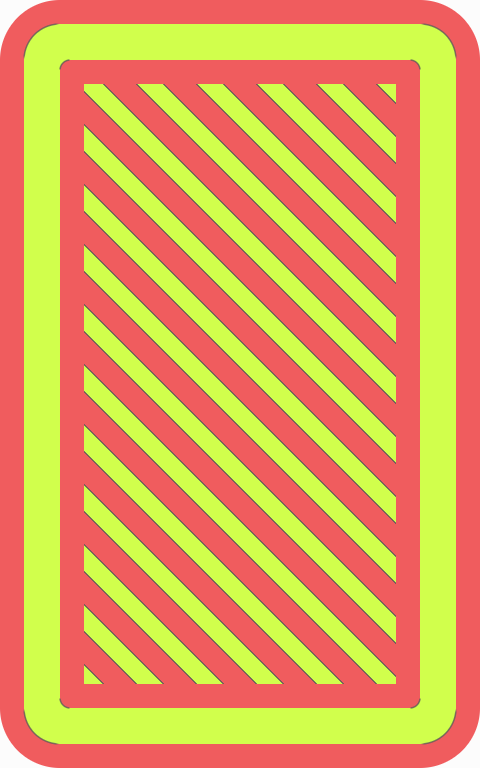
A Shadertoy shader for this pattern:

```glsl
// Rounded coral card with a lime frame and a panel of diagonal lime stripes.

const vec3 PAPER = vec3(0.99);
const vec3 CORAL = vec3(0.94, 0.36, 0.37);
const vec3 LIME  = vec3(0.82, 1.00, 0.30);
const vec3 INK   = vec3(0.34, 0.33, 0.35);

// Signed distance to a centred box with rounded corners.
float roundedBox(vec2 p, vec2 halfSize, float radius) {
    vec2 q = abs(p) - halfSize + radius;
    return length(max(q, 0.0)) + min(max(q.x, q.y), 0.0) - radius;
}

// Antialiased coverage of the region where dist is negative.
float coverage(float dist, float pixel) {
    return clamp(0.5 - dist / pixel, 0.0, 1.0);
}

// Thin line along the curved corners only, fading into the straight sides.
float cornerLine(vec2 p, vec2 halfSize, float radius, float width, float pixel) {
    vec2 q = (abs(p) - halfSize + radius) / radius;
    float onArc = smoothstep(0.0, 0.15, min(q.x, q.y));
    float dist = abs(roundedBox(p, halfSize, radius)) - 0.5 * width;
    return onArc * coverage(dist, pixel);
}

// Diagonal stripes with inked edges, measured along the horizontal.
vec3 stripes(vec2 p, float period, float halfWidth, float lineWidth, float pixel) {
    float fromCentre = abs(mod(p.x + p.y, period) - 0.5 * period);
    float edge = fromCentre - halfWidth;
    vec3 color = mix(CORAL, LIME, coverage(edge, pixel));
    return mix(color, INK, coverage(abs(edge) - 0.5 * lineWidth, pixel));
}

void mainImage(out vec4 fragColor, in vec2 fragCoord) {
    // The card is 40 by 64 units, centred on the canvas.
    float pixel = 1.0 / min(iResolution.x / 40.0, iResolution.y / 64.0);
    vec2 p = (fragCoord - 0.5 * iResolution.xy) * pixel;

    vec2 card  = vec2(20.0, 32.0);
    vec2 frame = card - 2.0;
    vec2 inset = frame - 3.0;
    vec2 panel = inset - 2.0;
    float frameRadius = 3.0;
    float insetRadius = 0.85;
    float lineWidth = 0.125;

    // Nested card layers
    vec3 color = mix(PAPER, CORAL, coverage(roundedBox(p, card, 5.0), pixel));
    color = mix(color, LIME, coverage(roundedBox(p, frame, frameRadius), pixel));
    color = mix(color, CORAL, coverage(roundedBox(p, inset, insetRadius), pixel));

    // Inked corner arcs
    float arcs = max(cornerLine(p, frame, frameRadius, lineWidth, pixel),
                     cornerLine(p, inset, insetRadius, lineWidth, pixel));
    color = mix(color, INK, 0.75 * arcs);

    // Striped panel
    vec3 striped = stripes(p, 5.0, 1.125, lineWidth, pixel);
    color = mix(color, striped, coverage(roundedBox(p, panel, 0.0), pixel));

    fragColor = vec4(color, 1.0);
}
```
